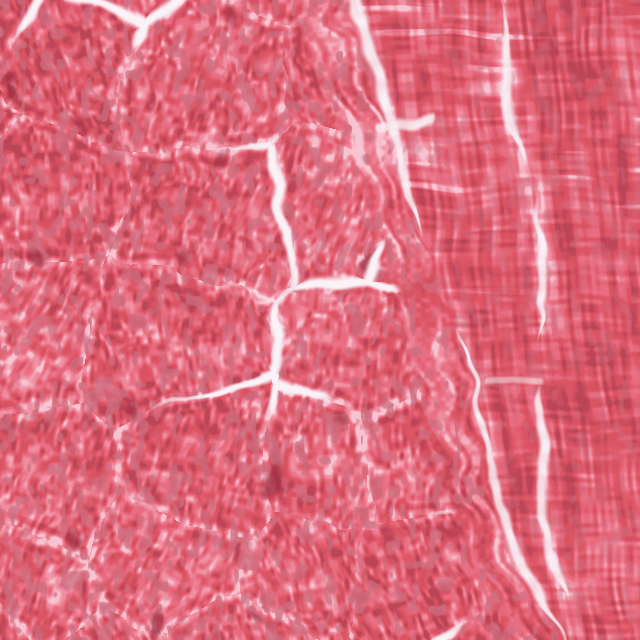
This texture is drawn by a three.js fragment shader. Its source:

```glsl
// Stained muscle tissue: rounded fibre sections, a collagen band and lengthwise fibres.
varying vec2 vUv;

const vec3 SHADOW = vec3(0.73, 0.27, 0.34);
const vec3 RED = vec3(0.86, 0.33, 0.39);
const vec3 ROSE = vec3(0.91, 0.43, 0.51);
const vec3 PINK = vec3(0.94, 0.56, 0.63);
const vec3 PALE = vec3(0.97, 0.77, 0.82);
const vec3 MAUVE = vec3(0.80, 0.43, 0.50);
const vec3 NUCLEUS = vec3(0.58, 0.15, 0.23);
const vec3 GAP = vec3(0.98, 0.95, 0.97);

float hash(vec2 p) {
  return fract(sin(dot(p, vec2(127.1, 311.7))) * 43758.5453);
}

vec2 hash2(vec2 p) {
  return vec2(hash(p), hash(p + 37.3));
}

float noise(vec2 p) {
  vec2 i = floor(p), f = fract(p);
  f = f * f * (3.0 - 2.0 * f);
  return mix(mix(hash(i), hash(i + vec2(1.0, 0.0)), f.x),
             mix(hash(i + vec2(0.0, 1.0)), hash(i + 1.0), f.x), f.y);
}

vec2 warp(vec2 p, float scale, float amount) {
  return p + amount * (vec2(noise(p * scale), noise(p * scale + 19.7)) - 0.5);
}

vec2 rotate(vec2 p, float angle) {
  float c = cos(angle), s = sin(angle);
  return vec2(c * p.x - s * p.y, s * p.x + c * p.y);
}

// Soft-edged line: 1 at the centre, 0 beyond the half width
float line(float dist, float halfWidth) {
  return 1.0 - smoothstep(halfWidth * 0.3, halfWidth + 0.002, abs(dist));
}

float segment(vec2 p, vec2 a, vec2 b) {
  vec2 ab = b - a;
  return length(p - a - ab * clamp(dot(p - a, ab) / dot(ab, ab), 0.0, 1.0));
}

// Voronoi cells: x = distance to the border, y = cell id
vec2 cells(vec2 p, float scale) {
  vec2 base = floor(p * scale), f = fract(p * scale);
  vec2 near = vec2(9.0), second = vec2(9.0);
  float id = 0.0;
  for (int y = -1; y <= 1; y++) {
    for (int x = -1; x <= 1; x++) {
      vec2 o = vec2(float(x), float(y));
      vec2 r = o + 0.1 + 0.8 * hash2(base + o) - f;
      if (dot(r, r) < dot(near, near)) {
        second = near;
        near = r;
        id = hash(base + o + 5.5);
      } else if (dot(r, r) < dot(second, second)) {
        second = r;
      }
    }
  }
  return vec2(dot(0.5 * (near + second), normalize(second - near)) / scale, id);
}

// Scattered, randomly turned ellipses
float nuclei(vec2 p, float scale) {
  vec2 base = floor(p * scale), f = fract(p * scale);
  float mask = 0.0;
  for (int y = -1; y <= 1; y++) {
    for (int x = -1; x <= 1; x++) {
      vec2 o = vec2(float(x), float(y)), id = base + o;
      vec2 r = rotate(o + hash2(id + 8.1) - f, 0.9 + 1.6 * hash(id + 2.3));
      float body = 1.0 - smoothstep(0.5, 1.1, length(r / vec2(0.26, 0.12)));
      mask = max(mask, body * step(0.5, hash(id + 4.7)));
    }
  }
  return mask;
}

// Long split whose opening swells and closes along its length
float fissure(float dist, float along, float halfWidth, float seed) {
  float opening = smoothstep(0.25, 0.7, noise(vec2(along * 7.0, seed)));
  return line(dist, halfWidth * opening) * smoothstep(0.0, 0.3, opening);
}

vec3 stain(float tone) {
  vec3 c = mix(SHADOW, RED, smoothstep(0.08, 0.36, tone));
  c = mix(c, ROSE, smoothstep(0.36, 0.60, tone));
  c = mix(c, PINK, smoothstep(0.60, 0.80, tone));
  return mix(c, PALE, smoothstep(0.80, 1.02, tone));
}

void main() {
  vec2 p = vUv;
  float down = 1.0 - p.y;
  vec2 bent = warp(warp(p, 7.0, 0.05), 30.0, 0.014);
  float bandDist = bent.x - 0.49 - 0.33 * down;
  float lengthwise = smoothstep(0.015, 0.04, bandDist);
  float band = 1.0 - smoothstep(0.025, 0.048, abs(bandDist));
  float sections = (1.0 - lengthwise) * (1.0 - band);

  // Cut fibres: grain turned per cell, pale borders with open gaps
  vec2 cell = cells(bent, 5.0);
  vec2 g = rotate(warp(p, 25.0, 0.012), (cell.y - 0.5) * 0.9);
  float grain = 0.6 * noise(g * vec2(155.0, 60.0)) + 0.4 * noise(g * vec2(80.0, 110.0));
  float sectionTone = 0.49 + 1.25 * (grain - 0.5) + 0.14 * (cell.y - 0.5);
  float border = line(cell.x, 0.012) * (0.25 + 0.75 * noise(p * 16.0));
  sectionTone += 0.42 * border - 0.25 * line(cell.x - 0.017, 0.006) * noise(p * 22.0);
  float gap = line(cell.x, 0.010 * smoothstep(0.55, 0.8, noise(p * 7.0 + 3.1)));
  gap *= smoothstep(0.58, 0.72, noise(p * 7.0 + 3.1));

  // Lengthwise fibres: fine crosshatch and short pale cracks
  vec2 q = warp(vec2(p.x - 0.10 * down, p.y), 12.0, 0.012);
  float hatch = 0.6 * noise(q * vec2(150.0, 16.0)) + 0.4 * noise(q * vec2(24.0, 140.0));
  float crack = smoothstep(0.74, 0.92, noise(q * vec2(8.0, 75.0))) * smoothstep(0.3, 0.8, p.y);
  float fibreTone = 0.38 + 1.05 * (hatch - 0.5) + 0.45 * crack;

  // Collagen band: wavy strands running along its slope
  vec2 strand = vec2(bandDist + 0.008 * sin(p.y * 60.0), p.y);
  float bandTone = 0.60 + 0.95 * (noise(strand * vec2(110.0, 13.0)) - 0.5);
  bandTone += 0.35 * (noise(p * 130.0) - 0.5);

  // Splits beside the band, between fibres and across them
  float sideDist = bandDist - 0.045;
  float innerDist = bent.x - 0.79 - 0.10 * down;
  float splits = max(fissure(sideDist, p.y, 0.013, 6.4), fissure(innerDist, p.y, 0.011, 2.7));
  splits = max(splits, line(segment(bent, vec2(0.57, 0.80), vec2(0.68, 0.81)), 0.008));
  splits = max(splits, 0.6 * line(segment(bent, vec2(0.75, 0.40), vec2(0.85, 0.395)), 0.006));
  fibreTone += 0.3 * line(innerDist, 0.022) + 0.25 * line(sideDist, 0.025);

  float tone = mix(mix(sectionTone, fibreTone, lengthwise), bandTone, band);
  tone += 0.30 * (noise(p * 9.0 + 11.0) - 0.5);
  vec3 color = stain(tone);

  // Bluish mottling, dark nuclei and white openings
  float mottle = smoothstep(0.58, 0.78, noise(warp(p, 40.0, 0.01) * vec2(105.0, 60.0) + 50.0));
  color = mix(color, MAUVE, mottle * (0.75 - 0.35 * lengthwise));
  float dark = nuclei(bent, 9.0) * sections * (1.0 - smoothstep(0.015, 0.035, cell.x));
  color = mix(color, NUCLEUS, 0.8 * dark * (0.6 + 0.4 * grain));
  float white = max(gap * sections, splits * (0.75 + 0.25 * noise(p * 60.0)));
  gl_FragColor = vec4(mix(color, GAP, white), 1.0);
}
```
